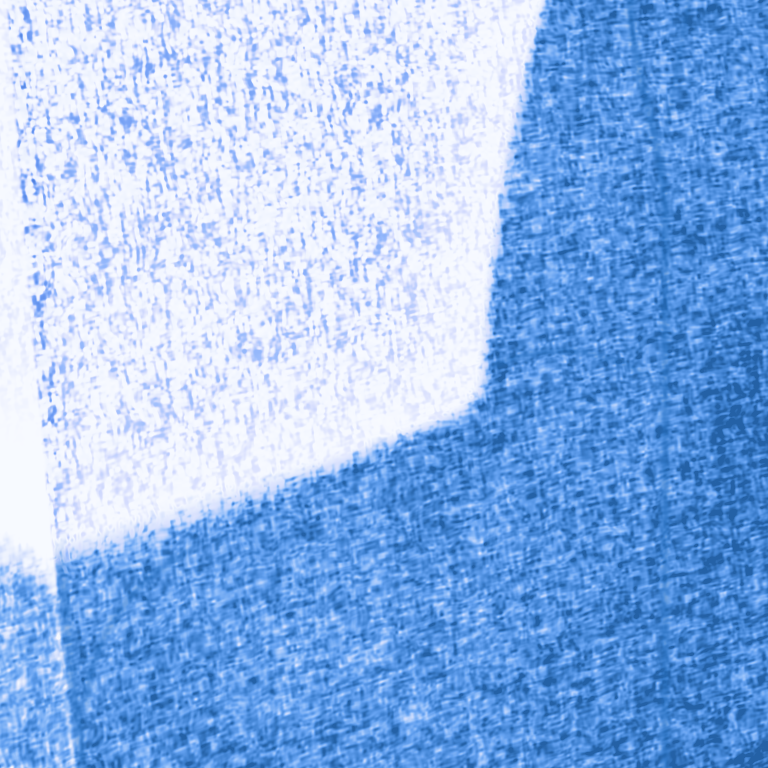
Write a WebGL 2 fragment shader that draws this texture.

```glsl
#version 300 es
precision highp float;
// Sunlit blue woven cloth: a pale patch of light with a rounded corner, seams and folds.
// Curves in canvas units set a tone, crossed stretched noise adds threads,
// and a colour ramp turns the tone into blue or white.
#define THREAD_FINE 225.0   // threads across the canvas
#define THREAD_LONG 78.0    // thread segments along their length
#define CLOTH_TONE 1.5      // ramp position of the shaded cloth
#define CLOTH_CONTRAST 5.0
#define FLECK_DEPTH 2.3     // strength of blue flecks in the light
#define EDGE_SOFT 0.012

uniform vec2 u_resolution;
out vec4 outColor;

float hash(vec2 cell) {
  uvec2 q = uvec2(ivec2(cell)) * uvec2(1597334673u, 3812015801u);
  uint h = (q.x ^ q.y) * 1597334673u;
  h = (h ^ (h >> 15)) * 2246822519u;
  return float((h ^ (h >> 13)) >> 8) / 16777216.0;
}

float noise(vec2 p) {
  vec2 i = floor(p), f = fract(p);
  f = f * f * (3.0 - 2.0 * f);
  return mix(mix(hash(i), hash(i + vec2(1, 0)), f.x),
             mix(hash(i + vec2(0, 1)), hash(i + vec2(1, 1)), f.x), f.y);
}

float fbm(vec2 p) {
  float sum = 0.0, amp = 0.5;
  for (int i = 0; i < 4; i++) {
    sum += amp * noise(p);
    p = p * 2.03 + 17.0;
    amp *= 0.5;
  }
  return sum / 0.9375;
}

// Soft line of the given width around a signed distance.
float line(float d, float width) { return exp(-d * d / (width * width)); }

float smoothMin(float a, float b, float k) {
  float h = max(k - abs(a - b), 0.0) / k;
  return min(a, b) - h * h * k * 0.25;
}

// Tone 0..5 from deep blue to white.
vec3 ramp(float t) {
  vec3 c = mix(vec3(0.14, 0.38, 0.65), vec3(0.25, 0.51, 0.82), clamp(t, 0.0, 1.0));
  c = mix(c, vec3(0.39, 0.63, 0.94), clamp(t - 1.0, 0.0, 1.0));
  c = mix(c, vec3(0.58, 0.75, 0.98), clamp(t - 2.0, 0.0, 1.0));
  c = mix(c, vec3(0.82, 0.87, 0.99), clamp(t - 3.0, 0.0, 1.0));
  return mix(c, vec3(0.97, 0.98, 1.0), clamp(t - 4.0, 0.0, 1.0));
}

void main() {
  vec2 p = gl_FragCoord.xy / u_resolution;

  // Woven threads: upright ones lean a little, level ones rise to the right.
  vec2 wobble = vec2(noise(p * 40.0), noise(p * 40.0 + 91.0)) - 0.5;
  vec2 q = vec2(p.x + 0.14 * p.y, p.y - 0.38 * p.x * (1.0 - 0.7 * p.y) + 1.0) + wobble * 0.006;
  float upright = noise(q * vec2(THREAD_FINE, THREAD_LONG) + 40.0);
  float level = noise(q * vec2(THREAD_LONG, THREAD_FINE) + 80.0);
  float grain = noise(q * 210.0 + 120.0);
  float longWarp = noise(p * vec2(130.0, 9.0) + 9.0) - 0.5;
  float longWeft = noise(q * vec2(14.0, 150.0) + 60.0) - 0.5;
  float patches = fbm(p * 7.0 + 5.0) - 0.5;

  // Patch of light: curved right side, rising lower side, rounded corner.
  float v = p.y - 0.55, u = p.x - 0.09;
  float rightSide = 0.636 + 0.06 * v + 0.25 * v * v - p.x;
  float lowerSide = (p.y - 0.27 - 0.31 * u - 0.12 * u * u) * 0.92;
  float inside = smoothMin(rightSide, lowerSide, 0.04);
  float soft = EDGE_SOFT * mix(1.0, 2.2, smoothstep(0.6, 0.2, p.x));
  float fray = (0.5 * upright + 0.2 * level + 0.3 * grain - 0.5) * soft * 1.3;
  float lit = smoothstep(-soft, soft, inside + fray);

  // Narrow strip left of the slanting seam.
  float seam = p.x - (0.1 - 0.115 * p.y + 0.024 * p.y * p.y);
  float strip = smoothstep(0.003, -0.003, seam);
  float stripLit = smoothstep(-0.045, 0.035, p.y - 0.275 + 0.5 * p.x + fray);
  lit = mix(lit, stripLit, strip);

  // Shaded cloth with a darker panel right of the long fold.
  float foldX = p.x - (0.866 - 0.045 * smoothstep(0.72, 1.0, p.y));
  float panel = smoothstep(-0.004, 0.006, foldX);
  float weave = 0.34 * upright + 0.38 * level + 0.28 * grain - 0.5;
  float tone = CLOTH_TONE + CLOTH_CONTRAST * weave + 0.9 * (longWarp + longWeft) + 0.7 * patches;
  tone -= 0.25 * panel + 0.6 * line(length((p - vec2(0.97, 0.44)) * vec2(1.0, 0.8)), 0.09);
  tone -= 0.35 * line(length(p - vec2(0.80, 0.1)), 0.13);
  tone += 0.8 * strip + 0.25 * line(p.y - 0.17, 0.12) * smoothstep(0.75, 0.3, p.x);

  // Creases: long fold, upper pleat, two arcs and the seam shadow.
  float arcY = p.y - 0.543 + 2.6 * (p.x - 0.73) * (p.x - 0.73);
  float bow = length(p - vec2(0.36, 0.06)) - 0.25;
  float crease = 0.8 * line(foldX, 0.006);
  crease += 0.45 * line(p.x - 0.868 - 0.17 * (p.y - 0.83), 0.004) * smoothstep(0.80, 0.86, p.y);
  crease += 0.6 * line(arcY, 0.005) * smoothstep(0.62, 0.65, p.x) * smoothstep(0.87, 0.82, p.x);
  crease += 0.6 * line(bow, 0.005) * smoothstep(0.28, 0.22, p.x) * smoothstep(0.06, 0.1, p.y);
  crease += 0.6 * line(seam - 0.008, 0.007);

  // Pale scratch, bright seam rim and the dark hem in the lower right corner.
  float scratch = p.y - 0.58 - 0.75 * (p.x - 0.655);
  tone += 0.9 * line(scratch, 0.003) * line(p.x - 0.68, 0.03) + 1.2 * line(seam + 0.005, 0.004);
  tone -= 1.3 * smoothstep(-0.006, 0.006, 0.045 - p.y + 0.7 * (p.x - 1.0));

  // Lit cloth: fine blue flecks, fading toward the edges of the light.
  float density = 0.8 + 0.5 * patches + 0.2 * smoothstep(0.5, 0.95, p.y);
  density *= 0.35 + 0.65 * smoothstep(0.0, 0.18, inside);
  density = mix(density, 0.25 * smoothstep(0.4, 0.6, p.y), strip);
  density += 0.5 * line(seam - 0.014, 0.014) * (1.0 - strip);
  float fleck = smoothstep(0.42, 0.84, 0.50 * upright + 0.20 * level + 0.30 * grain + 0.14 * longWarp);
  float litTone = 5.0 - FLECK_DEPTH * fleck * density - 0.3 * density * grain;

  vec3 color = ramp(mix(tone, litTone, lit));
  color = mix(color, vec3(0.14, 0.43, 0.74), crease * 0.6 * (1.0 - lit));
  // Slight violet cast in the flecks.
  color += vec3(0.03, -0.02, 0.01) * lit * fleck * density;
  outColor = vec4(clamp(color, 0.0, 1.0), 1.0);
}
```
